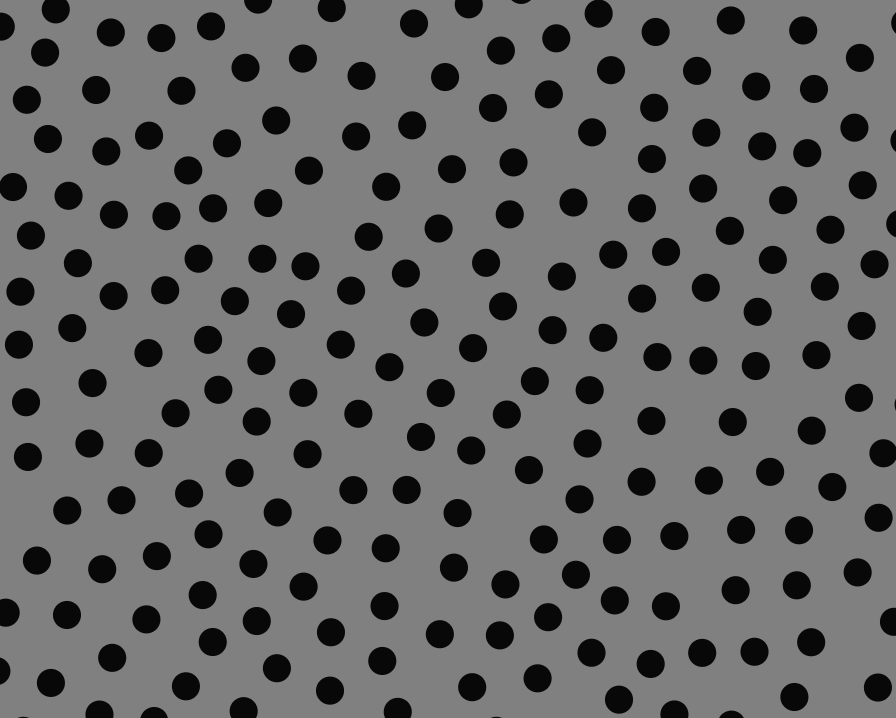
A Shadertoy shader for this pattern:

```glsl
vec2 hash22(vec2 p) {
    vec3 q = fract(vec3(p.xyx) * vec3(0.1031, 0.1030, 0.0973));
    q += dot(q, q.yzx + 33.33);
    return fract((q.xx + q.yz) * q.zy);
}

// Slow bending that turns the lattice rows in different directions
vec2 bend(vec2 p) {
    return 0.6 * vec2(sin(0.7 * p.y + 0.15 * p.x), -sin(0.63 * p.x + 1.0));
}

// Jittered point of a bent hexagonal lattice with unit spacing
vec2 rawSite(vec2 cell) {
    vec2 site = vec2(cell.x + 0.5 * mod(cell.y, 2.0), 0.866 * cell.y);
    return site + bend(site) + 0.7 * (hash22(cell + 71.0) - 0.5);
}

// Push on a site from a neighbour that sits too close
vec2 repel(vec2 site, vec2 neighbour) {
    vec2 away = site - neighbour;
    float gap = max(length(away), 1e-4);
    return 0.42 * max(1.0 - gap, 0.0) * away / gap;
}

// First round of spacing out
vec2 relaxedSite(vec2 cell) {
    vec2 site = rawSite(cell), push = vec2(0.0);
    for (int j = -1; j <= 1; j++)
        for (int i = -1; i <= 1; i++)
            push += repel(site, rawSite(cell + vec2(i, j)));
    return site + push;
}

// Second round of spacing out
vec2 settledSite(vec2 cell) {
    vec2 site = relaxedSite(cell), push = vec2(0.0);
    for (int j = -1; j <= 1; j++)
        for (int i = -1; i <= 1; i++)
            push += repel(site, relaxedSite(cell + vec2(i, j)));
    return site + push;
}

void mainImage(out vec4 fragColor, in vec2 fragCoord) {
    float spacing = 0.0865;
    float pixel = 1.0 / (iResolution.y * spacing);
    vec2 p = mat2(0.8, 0.6, -0.6, 0.8) * fragCoord * pixel + 20.0;

    // Lattice cell under the point, with the bend undone
    vec2 flatPoint = p - bend(p);
    float row = round(flatPoint.y / 0.866);
    vec2 base = vec2(round(flatPoint.x - 0.5 * mod(row, 2.0)), row);

    // Distance to the nearest dot centre, skipping far sites
    float nearest = 1.0;
    for (int j = -2; j <= 2; j++)
        for (int i = -2; i <= 2; i++) {
            vec2 cell = base + vec2(i, j);
            if (distance(p, rawSite(cell)) < 1.0)
                nearest = min(nearest, distance(p, settledSite(cell)));
        }

    // Black discs with a one-pixel soft rim on grey
    float ground = clamp(0.5 + (nearest - 0.226) / pixel, 0.0, 1.0);
    fragColor = vec4(vec3(mix(0.03, 0.5, ground)), 1.0);
}
```
